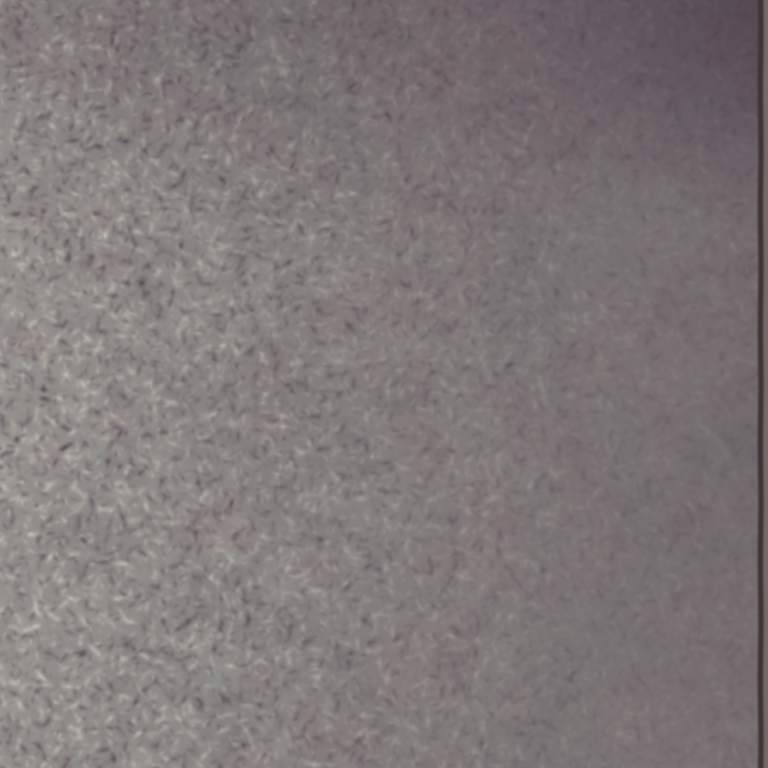
A three.js fragment shader for this texture:

```glsl
// Grainy grey plaster panel, lit from the left, with a dark seam near its right edge.
varying vec2 vUv;

const float TAU = 6.2831853;
const vec3 SHADE = vec3(0.42, 0.38, 0.40);
const vec3 LIT = vec3(0.60, 0.59, 0.57);
const vec3 SEAM = vec3(0.25, 0.205, 0.21);
const vec3 EDGE_STRIP = vec3(0.46, 0.41, 0.41);

vec3 hash3(vec2 cell) {
  vec3 p = fract(cell.xyx * vec3(0.1031, 0.1030, 0.0973));
  p += dot(p, p.yxz + 33.33);
  return fract((p.xxy + p.yzz) * p.zyx);
}

// Cellular noise: one soft, randomly turned light or dark fleck per cell.
float fleckNoise(vec2 p, vec2 fleckSize) {
  vec2 home = floor(p);
  float sum = 0.0;
  for (int j = -1; j <= 1; j++) {
    for (int i = -1; i <= 1; i++) {
      vec2 cell = home + vec2(float(i), float(j));
      vec3 place = hash3(cell);
      float tone = hash3(cell + 57.0).x * 2.0 - 1.0;
      float angle = place.z * TAU;
      vec2 axis = vec2(cos(angle), sin(angle));
      vec2 d = p - cell - place.xy;
      vec2 q = vec2(dot(d, axis), dot(d, vec2(-axis.y, axis.x))) / fleckSize;
      sum += tone * exp(-dot(q, q));
    }
  }
  return sum;
}

// Layered sines, each turned and bent by the one before.
float softWaves(vec2 p) {
  float sum = 0.0;
  float weight = 0.5;
  for (int i = 0; i < 4; i++) {
    sum += weight * sin(p.x + 1.3 * sin(p.y)) * cos(p.y * 0.9 + sum);
    p = mat2(1.2, 0.9, -0.9, 1.2) * p + 1.7;
    weight *= 0.7;
  }
  return sum;
}

// Brightness along the shade-to-lit ramp: falls to the right and to the top.
float lightLevel(vec2 uv) {
  float level = mix(0.92, 0.13, pow(uv.x, 0.85));
  level -= 0.38 * smoothstep(0.62, 1.05, uv.y);
  level -= 0.22 * smoothstep(0.65, 1.0, uv.x) * smoothstep(0.7, 1.0, uv.y);
  return level + 0.06 * uv.x * (1.0 - uv.y);
}

float grain(vec2 uv) {
  float coarse = fleckNoise(uv * 68.0, vec2(0.52, 0.24));
  float fine = fleckNoise(uv * 105.0 + 19.0, vec2(0.5, 0.27));
  float patches = fleckNoise(uv * 27.0 + 41.0, vec2(0.5, 0.4));
  return coarse * 0.75 + fine * 0.5 + patches * 0.2;
}

// Faint green and pink colour drift.
vec3 tint(vec2 uv) {
  float broad = softWaves(uv * 13.0 + 2.0);
  float blotch = fleckNoise(uv * 22.0 + 83.0, vec2(0.5, 0.4));
  return vec3(-0.006, 0.006, 0.002) * (broad + blotch);
}

void main() {
  // Lit plaster, with grain fading into the shade
  float contrast = mix(0.92, 0.2, smoothstep(-0.1, 1.0, vUv.x));
  contrast *= mix(1.0, 0.75, smoothstep(0.7, 1.0, vUv.y));
  float level = lightLevel(vUv) + contrast * grain(vUv);
  level += 0.05 * softWaves(vUv * 9.0);
  vec3 color = mix(SHADE, LIT, level) + tint(vUv);

  // Seam and the narrow strip beyond it
  float wobble = 0.0004 * sin(vUv.y * 41.0);
  float seamDistance = abs(vUv.x - 0.9905 - wobble);
  color = mix(color, EDGE_STRIP, smoothstep(0.989, 0.995, vUv.x));
  color = mix(color, SEAM, 1.0 - smoothstep(0.001, 0.006, seamDistance));

  gl_FragColor = vec4(color, 1.0);
}
```
